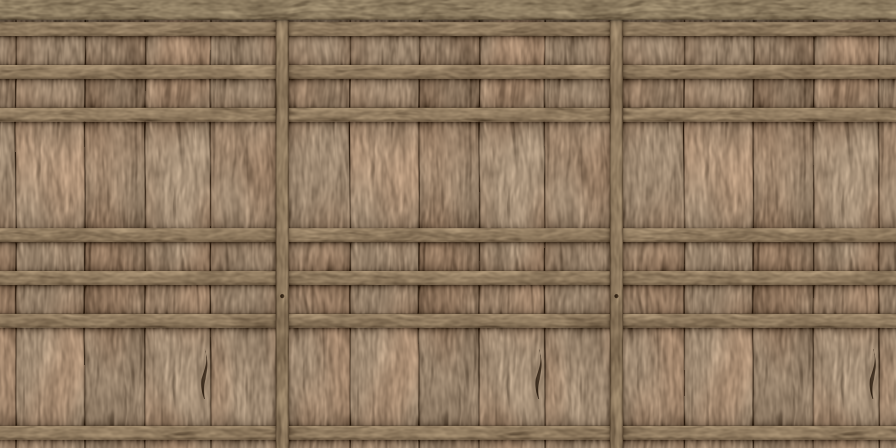
Write a WebGL 1 fragment shader that draws this texture.

```glsl
precision highp float;
// Weathered timber wall: upright planks behind grouped rails, tall posts and a top beam.

uniform vec2 u_resolution;

// Lengths are in canvas heights; seams are fractions of a bay.
const float BAY = 0.746;
const float POST_X = 0.630;
const float POST_HALF = 0.0148;
const float RAIL_HALF = 0.0158;
const float BEAM_BOTTOM = 0.956;
const vec4 SEAMS = vec4(0.203, 0.409, 0.590, 0.785);

const vec3 DARK_WOOD = vec3(0.29, 0.23, 0.17);
const vec3 PALE_WOOD = vec3(0.70, 0.62, 0.53);
const vec3 PLANK_TINT = vec3(1.0, 0.985, 0.965);
const vec3 RUSSET_TINT = vec3(1.03, 0.965, 0.92);
const vec3 RAIL_TINT = vec3(1.0, 0.98, 0.91);
const vec3 BEAM_TINT = vec3(0.98, 0.99, 0.92);

vec2 gradient(vec2 cell) {
  vec3 q = fract(cell.xyx * vec3(0.1031, 0.1030, 0.0973));
  q += dot(q, q.yzx + 33.33);
  return fract((q.xx + q.yz) * q.zy) * 2.0 - 1.0;
}

// Gradient noise that repeats along x after wrap cells.
float noise(vec2 p, float wrap) {
  vec2 i = floor(p), f = p - i;
  vec2 s = f * f * f * (f * (f * 6.0 - 15.0) + 10.0);
  float x0 = mod(i.x, wrap), x1 = mod(i.x + 1.0, wrap);
  float a = dot(gradient(vec2(x0, i.y)), f);
  float b = dot(gradient(vec2(x1, i.y)), f - vec2(1.0, 0.0));
  float c = dot(gradient(vec2(x0, i.y + 1.0)), f - vec2(0.0, 1.0));
  float d = dot(gradient(vec2(x1, i.y + 1.0)), f - 1.0);
  return mix(mix(a, b, s.x), mix(c, d, s.x), s.y);
}

// Tone change from wood grain; "along" spans 0..1, "across" is in heights.
float grain(float along, float across, float seed) {
  float c = across + seed;
  c += 0.010 * noise(vec2(along * 6.0, c * 11.0), 6.0);
  float blotch = noise(vec2(along * 7.0, c * 16.0), 7.0);
  float bands = noise(vec2(along * 6.0, c * 55.0), 6.0);
  float fibres = noise(vec2(along * 22.0, c * 120.0), 22.0);
  float flecks = noise(vec2(along * 48.0, c * 150.0), 48.0);
  float streak = smoothstep(0.15, 0.5, noise(vec2(along * 9.0, c * 80.0 + 40.0), 9.0));
  return 0.26 * blotch + 0.30 * bands + 0.36 * fibres + 0.22 * flecks - 0.26 * streak;
}

vec3 stain(float tone, vec3 tint) {
  return mix(DARK_WOOD, PALE_WOOD, clamp(tone, -0.35, 1.2)) * tint;
}

float cover(float dist, float px) {
  return 1.0 - smoothstep(-0.7 * px, 0.7 * px, dist);
}

// Rails stand in groups of three, counted downwards.
float railHeight(float i) {
  float first = i < 3.0 ? 0.935 : (i < 6.0 ? 0.475 : 0.034);
  return first - 0.0955 * mod(i, 3.0);
}

vec3 planks(float u, float y, float shade, float px) {
  float bend = 0.004 * noise(vec2(y * 5.0, u * 3.0), 5.0);
  float x = u + bend;
  float index = dot(step(SEAMS, vec4(x)), vec4(1.0));
  float seed = index * 1.7 + 0.4;
  float tone = 0.83 + 0.08 * cos(2.4 * index - 1.7) + grain(y, x * BAY, seed);

  // Faint arched growth rings
  float swirl = noise(vec2(y * 4.0, x * 9.0 + seed), 4.0);
  tone += 0.07 * sin(250.0 * x * BAY + 16.0 * swirl) * smoothstep(-0.1, 0.35, swirl);

  // Seams with soft edges
  vec4 gaps = abs(vec4(x) - SEAMS) * BAY;
  float gap = min(min(gaps.x, gaps.y), min(gaps.z, gaps.w));
  float wear = 0.75 + 0.6 * noise(vec2(y * 9.0, index * 3.3 + 0.5), 9.0);
  tone -= wear * (0.75 * cover(gap - 0.0017, px) + 0.22 * exp(-gap / 0.006));

  // Split beside the last seam
  float rise = (y - 0.165) / 0.055;
  float split = abs((u - 0.768 - 0.006 * sin(rise * 3.0)) * BAY);
  float splitHalf = 0.0045 * max(0.0, 1.0 - abs(rise + 0.2));
  tone -= 0.9 * cover(split - splitHalf, px) * step(abs(rise), 1.0);

  float russet = smoothstep(-0.25, 0.35, noise(vec2(y * 4.0, x * 6.0 + seed), 4.0));
  return stain(tone - shade, mix(PLANK_TINT, RUSSET_TINT, russet));
}

void main() {
  float px = 1.0 / u_resolution.y;
  vec2 p = gl_FragCoord.xy * px;
  float u = fract((p.x - POST_X) / BAY);
  float fromPost = (fract(u + 0.5) - 0.5) * BAY;
  float postDist = abs(fromPost) - POST_HALF;
  float postShade = exp(-max(postDist, 0.0) / 0.005);

  // Rails, their cast shadows and the grime resting above them
  float shade = 0.45 * postShade, railMask = 0.0, railTone = 0.0;
  float ragged = 0.020 + 0.022 * noise(vec2(u * 40.0, p.y * 12.0), 40.0);
  for (int n = 0; n < 7; n++) {
    float i = float(n);
    float d = p.y - railHeight(i);
    float v = d / RAIL_HALF;
    float below = -d - RAIL_HALF, above = d - RAIL_HALF;
    if (below > 0.0) shade += 0.75 * exp(-below / 0.006) + 0.14 * exp(-below / 0.03);
    if (above > 0.0) shade += 0.38 * exp(-above / ragged) + 0.2 * exp(-above / 0.003);
    float mask = cover(abs(d) - RAIL_HALF, px);
    float tone = 0.65 + 0.8 * grain(u, p.y, i * 1.3 + 11.0);
    tone += 0.12 * smoothstep(0.2, 0.9, v) - 0.28 * smoothstep(0.45, 1.0, -v);
    railTone = mix(railTone, tone, mask);
    railMask = max(railMask, mask);
  }
  vec3 color = planks(u, p.y, shade, px);
  color = mix(color, stain(railTone - 0.4 * postShade, RAIL_TINT), railMask);

  // Post with rounded edges and a peg hole
  float postTone = 0.66 + 0.8 * grain(p.y, fromPost, 22.0);
  postTone -= 0.5 * smoothstep(-0.005, 0.0, postDist);
  postTone -= 0.9 * cover(length(vec2(fromPost, p.y - 0.339)) - 0.0045, px);
  color = mix(color, stain(postTone, RAIL_TINT), cover(postDist, px));

  // Top beam over everything
  float drop = BEAM_BOTTOM - p.y;
  color *= 1.0 - 0.45 * exp(-max(drop, 0.0) / 0.004);
  float beamTone = 0.66 + 0.9 * grain(u, p.y, 25.0);
  beamTone -= 0.35 * (1.0 - smoothstep(0.0, 0.010, -drop));
  color = mix(color, stain(beamTone, BEAM_TINT), cover(drop, px));

  gl_FragColor = vec4(color, 1.0);
}
```
